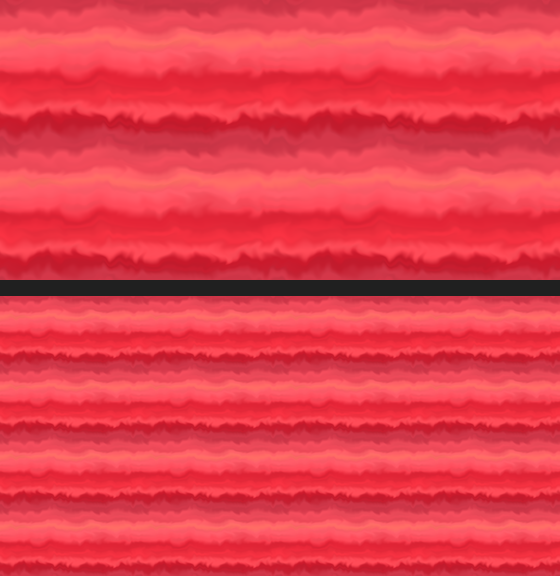
Top, the tile; bottom, the same tile 2 across and 2 down.
Give the GLSL for this texture, as a Shadertoy shader.

```glsl
const vec2 REPEATS = vec2(2.0, 2.0);
const float WAVER = 0.055;        // edge displacement in the calm bands
const float DRIP = 0.075;         // extra displacement around the dark band
const float DRIP_CENTER = 0.92;
const float SWIRL = 0.018;        // sideways warp of the waver
const float STREAK = 0.035;       // faint brightness streaks
const float TAU = 6.2831853;

// Band colours from the top of a tile down: rgb, position
const int BANDS = 12;
const vec4 BAND[BANDS] = vec4[BANDS](
    vec4(0.81, 0.21, 0.28, 0.06),
    vec4(0.93, 0.29, 0.35, 0.12),
    vec4(0.92, 0.28, 0.34, 0.20),
    vec4(1.00, 0.37, 0.40, 0.25),
    vec4(1.00, 0.42, 0.39, 0.30),
    vec4(1.00, 0.36, 0.41, 0.36),
    vec4(0.99, 0.29, 0.35, 0.46),
    vec4(0.88, 0.14, 0.21, 0.55),
    vec4(0.95, 0.19, 0.25, 0.70),
    vec4(1.00, 0.29, 0.34, 0.775),
    vec4(0.79, 0.10, 0.17, 0.845),
    vec4(0.77, 0.11, 0.18, 0.90));

float hash(vec2 cell, float seed) {
    uvec3 q = uvec3(cell, seed) * uvec3(1597u, 3812u, 7919u);
    uint n = (q.x ^ (q.y * 3u) ^ q.z) * 747796u + 28913u;
    n = (n ^ (n >> 15)) * 739391u;
    n = (n ^ (n >> 13)) * 668265u;
    return float((n ^ (n >> 16)) & 65535u) / 65535.0;
}

// Value noise from -1 to 1, wrapping once per tile
float noise(vec2 p, vec2 cells, float seed) {
    p *= cells;
    vec2 i = floor(p), f = p - i;
    f = f * f * f * (f * (f * 6.0 - 15.0) + 10.0);
    vec2 a = mod(i, cells), b = mod(i + 1.0, cells);
    float low = mix(hash(a, seed), hash(vec2(b.x, a.y), seed), f.x);
    float high = mix(hash(vec2(a.x, b.y), seed), hash(b, seed), f.x);
    return 2.0 * mix(low, high, f.y) - 1.0;
}

// Layered noise, finer across than down
float waver(vec2 p) {
    return 0.45 * noise(p, vec2(11.0, 5.0), 1.0)
         + 0.35 * noise(p, vec2(23.0, 7.0), 2.0)
         + 0.20 * noise(p, vec2(47.0, 9.0), 3.0);
}

vec3 bandColor(float v) {
    vec3 color = BAND[0].rgb;
    for (int i = 1; i < BANDS; i++)
        color = mix(color, BAND[i].rgb, smoothstep(BAND[i - 1].w, BAND[i].w, v));
    return mix(color, BAND[0].rgb, smoothstep(BAND[BANDS - 1].w, 1.0, v));
}

void mainImage(out vec4 fragColor, in vec2 fragCoord) {
    vec2 uv = fragCoord / iResolution.xy;
    vec2 tile = fract(vec2(uv.x, 1.0 - uv.y) * REPEATS);

    // Swirl sideways, then push the bands up and down
    vec2 warped = tile;
    warped.x += SWIRL * noise(tile, vec2(9.0, 14.0), 4.0);
    float nearDark = pow(0.5 + 0.5 * cos(TAU * (tile.y - DRIP_CENTER)), 6.0);
    float shift = (WAVER + DRIP * nearDark) * waver(warped);
    vec3 color = bandColor(fract(tile.y + shift));

    // Thin streaks along the bands
    float streak = noise(warped + vec2(0.0, shift), vec2(7.0, 32.0), 5.0);
    color *= 1.0 + STREAK * streak;

    fragColor = vec4(clamp(color, 0.0, 1.0), 1.0);
}
```
